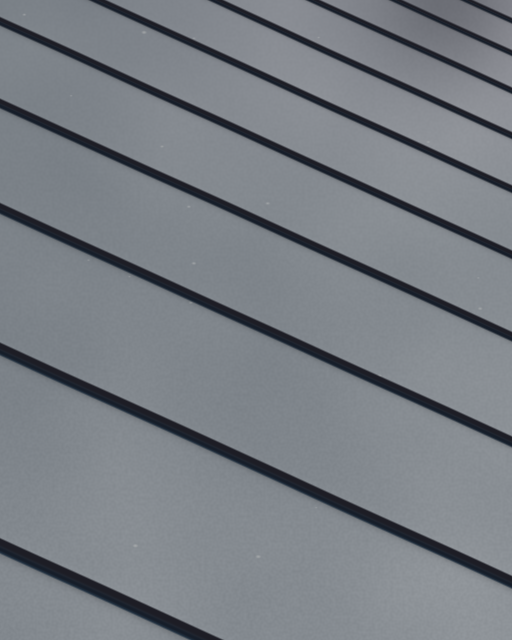
A Shadertoy shader for this texture:

```glsl
// Grey standing-seam metal roof: slanted dark seams receding toward the top right.

// Layout, in units of canvas height
const float SEAM_SLOPE   = 0.456;   // fall of each seam per unit of x
const float HORIZON      = 1.991;   // height of the vanishing line at x = 0
const float PERSPECTIVE  = 9.216;   // seam k lies PERSPECTIVE / k below the horizon
const float SEAM_WIDTH   = 0.0128;  // seam thickness relative to its depth
const float EDGE_BLUR    = 0.0011;

// Surface
const float CLOUD_SCALE  = 3.1;
const float CLOUD_AMOUNT = 0.75;
const float GRAIN_SCALE  = 210.0;
const float GRAIN_AMOUNT = 0.022;
const float SPECK_CELLS  = 11.0;
const float SPECK_CHANCE = 0.22;

const vec3 PANEL_DARK  = vec3(0.485, 0.510, 0.535);
const vec3 PANEL_LIGHT = vec3(0.560, 0.580, 0.600);
const vec3 SKY_TINT    = vec3(0.020, 0.002, 0.012);
const vec3 SEAM_TOP    = vec3(0.115, 0.115, 0.145);
const vec3 SEAM_SIDE   = vec3(0.085, 0.115, 0.160);
const vec3 SEAM_RIM    = vec3(0.130, 0.195, 0.260);
const vec3 SPECK       = vec3(0.690, 0.700, 0.700);

vec2 hash2(vec2 p) {
    vec3 q = fract(p.xyx * vec3(0.1031, 0.1030, 0.0973));
    q += dot(q, q.yzx + 33.33);
    return fract((q.xx + q.yz) * q.zy);
}

float cornerGradient(vec2 cell, vec2 offset) {
    float angle = 6.2832 * hash2(cell).x;
    return dot(vec2(cos(angle), sin(angle)), offset);
}

// Gradient noise, roughly -0.7 .. 0.7
float noise(vec2 p) {
    vec2 i = floor(p), f = p - i;
    vec2 u = f * f * f * (f * (f * 6.0 - 15.0) + 10.0);
    vec2 e = vec2(1.0, 0.0);
    return mix(mix(cornerGradient(i, f), cornerGradient(i + e, f - e), u.x),
               mix(cornerGradient(i + e.yx, f - e.yx), cornerGradient(i + 1.0, f - 1.0), u.x), u.y);
}

float clouds(vec2 p) {
    float sum = 0.0, amp = 0.7;
    for (int i = 0; i < 3; i++) {
        sum += amp * noise(p);
        p = mat2(1.6, 1.2, -1.2, 1.6) * p + 7.3;
        amp *= 0.4;
    }
    return sum;
}

// Coverage of sparse pale flecks, one at most per cell
float specks(vec2 p, float aa) {
    vec2 cell = floor(p * SPECK_CELLS);
    vec2 rnd = hash2(cell + 61.0);
    vec2 centre = (cell + 0.2 + 0.6 * hash2(cell + 17.0)) / SPECK_CELLS;
    float radius = mix(0.0006, 0.0024, rnd.y * rnd.y);
    float dist = length((p - centre) * vec2(0.8, 1.2)) - radius;
    return step(rnd.x, SPECK_CHANCE) * (1.0 - smoothstep(-aa, aa, dist));
}

vec3 panelColor(vec2 p, float phase, float aa) {
    // Sky reflection: brighter to the right, with drifting soft patches
    float light = 0.02 + 0.95 * p.x + CLOUD_AMOUNT * clouds(p * CLOUD_SCALE + 4.0);
    light += 0.18 * (1.0 - smoothstep(0.0, 0.35, p.y));
    light += 0.12 * (hash2(vec2(floor(phase), 5.0)).x - 0.5);
    vec3 color = mix(PANEL_DARK, PANEL_LIGHT, clamp(light, -0.45, 1.15));
    color += SKY_TINT * smoothstep(0.6, 1.0, p.y) * p.x;

    // Dark reflection in the far corner
    color -= 0.13 * exp(-70.0 * dot(p - vec2(0.70, 1.0), p - vec2(0.70, 1.0)));

    // Fine paint grain, fading with distance
    float grain = noise(p * GRAIN_SCALE) + 0.5 * noise(p * GRAIN_SCALE * 0.47 + 9.0);
    color += GRAIN_AMOUNT * mix(1.0, 0.4, p.y) * grain;
    return mix(color, SPECK, 0.6 * specks(p, aa));
}

vec3 seamColor(float across, float index) {
    vec3 color = mix(SEAM_TOP, SEAM_SIDE, smoothstep(-0.3, 0.4, across));
    color += 0.025 * exp(-30.0 * (across - 0.1) * (across - 0.1));
    float nearness = 1.0 - smoothstep(5.0, 9.0, index);
    return mix(color, SEAM_RIM, nearness * smoothstep(0.5, 1.0, across));
}

void mainImage(out vec4 fragColor, in vec2 fragCoord) {
    vec2 p = fragCoord / iResolution.y;
    float aa = 0.7 / iResolution.y + EDGE_BLUR;

    // Distance below the horizon, and seam index in perspective
    float depth = HORIZON - p.y - SEAM_SLOPE * p.x;
    float phase = PERSPECTIVE / depth;
    float index = floor(phase + 0.5);
    float seamDepth = PERSPECTIVE / index;

    // Signed offset from the nearest seam, with slight unevenness
    float offset = depth - seamDepth + 0.0012 * noise(vec2(p.x * 5.0, index * 3.7));
    float halfWidth = 0.5 * SEAM_WIDTH * seamDepth;
    float outside = abs(offset) - halfWidth;

    vec3 color = panelColor(p, phase, aa);

    // Soft contact shadow under the seam, faint glint above it
    float falloff = exp(-max(outside, 0.0) / (0.45 * halfWidth));
    color *= 1.0 + falloff * (offset > 0.0 ? -0.20 : 0.03);

    float seam = 1.0 - smoothstep(-aa, aa, outside);
    color = mix(color, seamColor(offset / halfWidth, index), seam);
    fragColor = vec4(color, 1.0);
}
```
